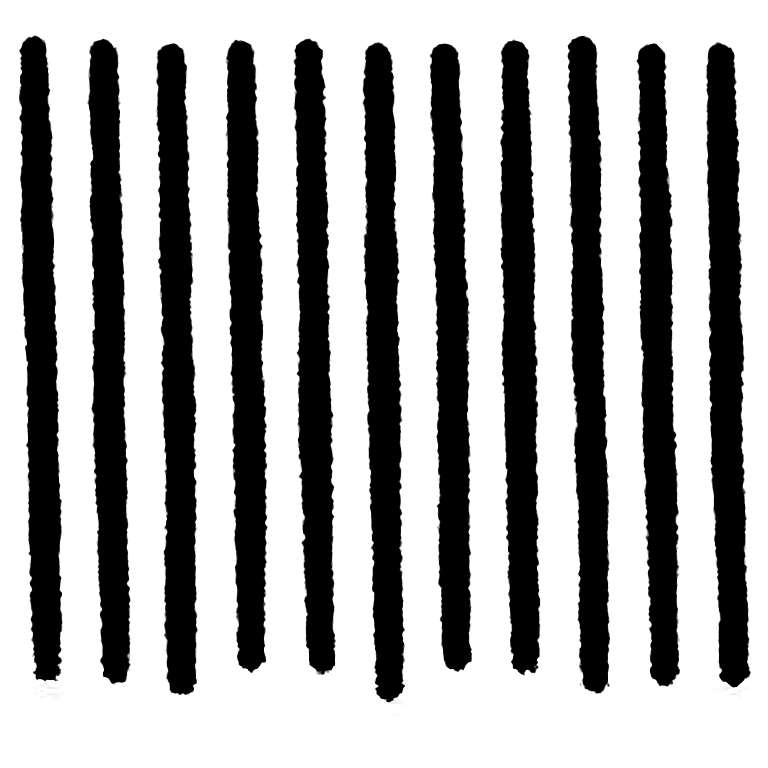
Give the GLSL for this pattern, as a Shadertoy shader.

```glsl
// Eleven hand-inked vertical strokes, black on white, leaning slightly.
// Each is a capsule distance function with its own ends and drift;
// coarse noise swells the outline and fine noise makes it ragged.

#define STROKES 11.0
#define PITCH 0.0894        // spacing between strokes
#define FIRST_X 0.0435      // top of the leftmost stroke
#define LEAN 0.0165         // sideways shift from top to bottom
#define TOP_Y 0.9475
#define BOTTOM_Y 0.110
#define END_HALF 0.0176     // half width near the ends
#define BELLY 0.0028        // extra half width in the middle
#define SWELL 0.0036        // slow width variation
#define RAGGED 0.0034       // fine edge roughness
#define SMUDGE 0.09         // darkness of residue under the ends

float hash(vec2 p) {
    vec3 q = fract(vec3(p.xyx) * 0.1031);
    q += dot(q, q.yzx + 33.33);
    return fract((q.x + q.y) * q.z);
}

float noise(vec2 p) {
    vec2 cell = floor(p), f = fract(p);
    f = f * f * (3.0 - 2.0 * f);
    vec2 e = vec2(0.0, 1.0);
    return mix(mix(hash(cell), hash(cell + e.yx), f.x),
               mix(hash(cell + e.xy), hash(cell + e.yy), f.x), f.y);
}

// Signed value in -1..1, fixed for each stroke
float vary(float id, float seed) {
    return 2.0 * hash(vec2(id + 3.0, seed)) - 1.0;
}

// Lower end: every third stroke runs longer, most of all near the middle
float strokeBottom(float id) {
    float longer = cos(2.0944 * (id - 5.0)) * exp(-pow((id - 4.5) / 3.5, 2.0));
    return BOTTOM_Y - 0.026 * longer + 0.007 * vary(id, 17.0);
}

float strokeDistance(vec2 p, float id, float top, float bottom) {
    float t = clamp((top - p.y) / (top - bottom), 0.0, 1.0);
    float s = 2.0 * t - 1.0;
    float halfWidth = END_HALF + BELLY * (1.0 - s * s);

    // Centre line: lean, placement and a slow wander
    float drift = noise(vec2(id * 7.3, p.y * 5.0)) - 0.5;
    float centre = FIRST_X + id * PITCH + LEAN * t
                 + 0.0014 * vary(id, 41.0) + 0.004 * drift;

    // Rounded ends
    float beyond = max(max(bottom + END_HALF - p.y, p.y - top + END_HALF), 0.0);
    float d = length(vec2(p.x - centre, beyond)) - halfWidth;

    // Outline wear, heavier at the lower end
    float wear = RAGGED * (1.0 + smoothstep(0.94, 1.0, t));
    d += SWELL * (noise(p * vec2(32.0, 15.0) + id * 5.0) - 0.5);
    d += wear * (noise(p * 150.0) - 0.5);
    return d + 0.5 * wear * (noise(p * 290.0 + 71.0) - 0.5);
}

void mainImage(out vec4 fragColor, in vec2 fragCoord) {
    vec2 p = fragCoord / iResolution.xy;
    float pixel = 1.0 / min(iResolution.x, iResolution.y);

    // Nearest stroke along the leaning row
    float leanX = LEAN * (TOP_Y - p.y) / (TOP_Y - BOTTOM_Y);
    float id = clamp(round((p.x - FIRST_X - leanX) / PITCH), 0.0, STROKES - 1.0);
    float top = TOP_Y + 0.006 * vary(id, 9.0);
    float bottom = strokeBottom(id);

    float d = strokeDistance(p, id, top, bottom);
    float edge = max(0.9 * pixel, 0.0012);
    float ink = 1.0 - smoothstep(-edge, edge, d);

    // Faint flecks left below some strokes
    vec2 below = (p - vec2(FIRST_X + id * PITCH + LEAN, bottom - 0.008))
               / vec2(0.016, 0.012);
    float flecks = smoothstep(0.5, 0.85, noise(p * vec2(110.0, 260.0)));
    float residue = SMUDGE * flecks * exp(-dot(below, below))
                  * step(0.0, vary(id, 23.0));

    fragColor = vec4(vec3((1.0 - residue) * (1.0 - ink)), 1.0);
}
```
